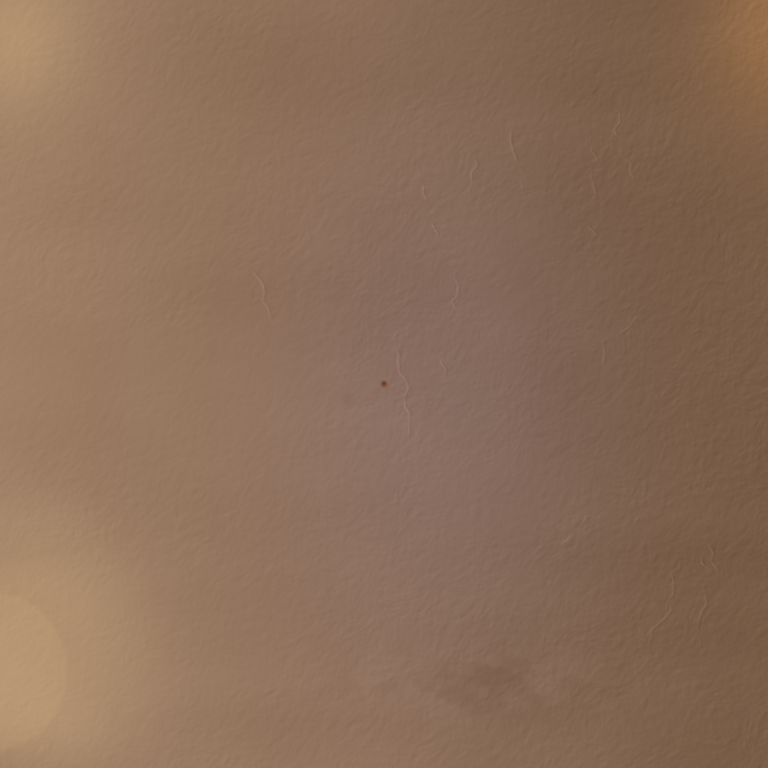
Reproduce this texture procedurally as a WebGL 1 fragment shader.

```glsl
precision highp float;
uniform vec2 u_resolution;

#define GRAIN_SCALE 105.0
#define GRAIN_CONTRAST 0.056
#define CREASE_COUNT 16
#define CREASE_WIDTH 0.0020
#define CREASE_CONTRAST 0.065
#define STAIN_CONTRAST 0.040
#define LEFT_TAN vec3(0.625, 0.502, 0.398)
#define MID_TAN vec3(0.552, 0.435, 0.348)
#define RIGHT_BROWN vec3(0.462, 0.353, 0.268)
#define MAUVE_TINT vec3(-0.006, 0.002, 0.042)
#define WARM_GLOW vec3(0.085, 0.080, 0.045)
#define AMBER_GLOW vec3(0.130, 0.075, 0.015)

float hash(vec2 p) {
  vec3 q = fract(vec3(p.xyx) * 0.1031);
  q += dot(q, q.yzx + 33.33);
  return fract((q.x + q.y) * q.z);
}

float noise(vec2 p) {
  vec2 i = floor(p), f = fract(p);
  f = f * f * (3.0 - 2.0 * f);
  return mix(mix(hash(i), hash(i + vec2(1.0, 0.0)), f.x),
             mix(hash(i + vec2(0.0, 1.0)), hash(i + 1.0), f.x), f.y);
}

float fbm(vec2 p) {
  float sum = 0.0, amp = 0.5;
  for (int i = 0; i < 4; i++) {
    sum += amp * noise(p);
    p = mat2(1.6, 1.2, -1.2, 1.6) * p + 17.3;
    amp *= 0.5;
  }
  return sum;
}

float glow(vec2 p, vec2 center, vec2 radius) {
  vec2 d = (p - center) / radius;
  return exp(-dot(d, d));
}

// Fine plaster height, its direction wandering slowly over the wall
float plaster(vec2 p) {
  vec2 q = mat2(0.8, 0.6, -0.6, 0.8) * p;
  q += 0.014 * vec2(noise(p * 26.0), noise(p * 26.0 + 40.0));
  q *= GRAIN_SCALE * vec2(1.2, 0.85);
  return 0.5 * noise(q) + 0.33 * noise(q * 1.9 + 9.0) + 0.2 * noise(q * 3.1 + 31.0);
}

// Thin wandering ridges, lit on one side and shaded on the other
float creases(vec2 p) {
  float sum = 0.0;
  for (int i = 0; i < CREASE_COUNT; i++) {
    float id = float(i) + 1.0;
    vec2 center = vec2(mix(0.15, 0.95, sqrt(hash(vec2(id, 3.0)))),
                       mix(0.15, 0.85, hash(vec2(id, 8.0))));
    float tilt = 1.0 * (hash(vec2(id, 14.0)) - 0.65);
    float reach = mix(0.04, 0.10, hash(vec2(id, 21.0)));
    vec2 d = p - center;
    d = vec2(cos(tilt) * d.x + sin(tilt) * d.y, cos(tilt) * d.y - sin(tilt) * d.x);
    d.x += 0.020 * (noise(vec2(d.y * 22.0, id * 7.0)) - 0.5);
    d.x += 0.010 * (noise(vec2(d.y * 90.0, id * 5.0)) - 0.5);
    float across = d.x / CREASE_WIDTH;
    float along = 1.0 - smoothstep(0.4 * reach, reach, abs(d.y));
    float broken = smoothstep(0.25, 0.7, noise(p * 60.0 + id));
    sum += (0.25 - across) * exp(-across * across) * along * broken;
  }
  return sum;
}

void main() {
  vec2 p = gl_FragCoord.xy / u_resolution;

  // Broad fall of light from left to right
  vec3 color = mix(LEFT_TAN, MID_TAN, smoothstep(-0.1, 0.52, p.x));
  color = mix(color, RIGHT_BROWN, smoothstep(0.40, 1.0, p.x + 0.12 * (p.y - 0.5)));
  color += MAUVE_TINT * glow(p, vec2(0.59, 0.47), vec2(0.24, 0.36));
  color -= 0.020 * glow(p, vec2(0.33, 0.92), vec2(0.20, 0.22));
  color += 0.010 * glow(p, vec2(0.3, 0.08), vec2(0.3, 0.16));

  // Lamp pools at the borders
  float pool = 1.0 - smoothstep(0.06, 0.22, length((p - vec2(0.05, 0.15)) * vec2(1.0, 0.9)));
  float lens = 1.0 - smoothstep(0.088, 0.096, length((p - vec2(-0.005, 0.125)) * vec2(1.0, 0.9)));
  color += WARM_GLOW * (0.78 * pool + 0.25 * lens);
  color += WARM_GLOW * glow(p, vec2(0.02, 0.95), vec2(0.085, 0.10));
  color += AMBER_GLOW * glow(p, vec2(1.03, 0.96), vec2(0.12, 0.14));

  // Faint horizontal strokes, mottling and low smudges
  float strokes = noise(vec2(p.x * 2.5, p.y * 18.0)) - 0.5;
  color += 0.018 * strokes + 0.030 * (fbm(p * 8.0) - 0.47);
  float smudge = smoothstep(0.42, 0.62, fbm(p * vec2(14.0, 18.0) + 4.0));
  color -= STAIN_CONTRAST * smudge * glow(p, vec2(0.64, 0.11), vec2(0.18, 0.045));
  color -= STAIN_CONTRAST * 0.6 * glow(p, vec2(0.452, 0.481), vec2(0.008));

  // Raking light over the relief
  vec2 lightStep = vec2(-0.0022, 0.0022);
  float relief = plaster(p) - plaster(p + lightStep);
  float rough = mix(0.65, 1.0, smoothstep(0.3, 0.8, p.x)) * mix(0.4, 1.5, fbm(p * 6.0 + 2.0));
  color += GRAIN_CONTRAST * rough * relief;
  color += CREASE_CONTRAST * creases(p);

  // Small rusty dot near the middle
  float dotDistance = length(p - vec2(0.5));
  color = mix(color, vec3(0.46, 0.25, 0.14), 0.8 * (1.0 - smoothstep(0.001, 0.0065, dotDistance)));
  color -= 0.07 * glow(p, vec2(0.5, 0.501), vec2(0.002));

  gl_FragColor = vec4(clamp(color, 0.0, 1.0), 1.0);
}
```
